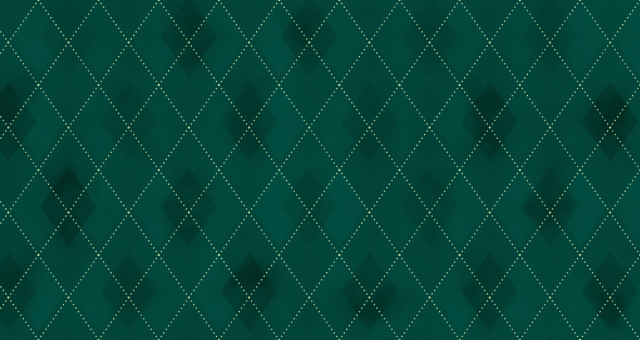
This pattern is drawn by a WebGL 2 fragment shader. Its source:

```glsl
#version 300 es
precision highp float;

#define PERIOD vec2(0.1770, 0.2500)
#define FIRST_CROSSING vec2(0.0245, 0.1250)
#define DOTS_PER_EDGE 12.0
#define DOT_RADIUS 0.0020
#define CROSSING_RADIUS 0.0032
#define BASE_GREEN vec3(0.008, 0.272, 0.230)
#define LIGHT_GREEN vec3(0.008, 0.306, 0.262)
#define DARK_GREEN vec3(0.006, 0.155, 0.120)
#define DOT_COLOR vec3(0.88, 0.92, 0.68)
#define PATCH_OFFSET vec2(0.0, 0.07)

uniform vec2 u_resolution;
out vec4 fragColor;

float hash(vec2 p) {
  vec3 q = fract(vec3(p.xyx) * 0.1031);
  q += dot(q, q.yzx + 33.33);
  return fract((q.x + q.y) * q.z);
}

float noise(vec2 p) {
  vec2 i = floor(p), f = fract(p);
  f = f * f * (3.0 - 2.0 * f);
  float low = mix(hash(i), hash(i + vec2(1, 0)), f.x);
  float high = mix(hash(i + vec2(0, 1)), hash(i + vec2(1, 1)), f.x);
  return mix(low, high, f.y);
}

float fbm(vec2 p) {
  float sum = 0.0, gain = 0.5;
  for (int i = 0; i < 4; i++) {
    sum += gain * noise(p);
    p = p * 2.03 + 17.1;
    gain *= 0.5;
  }
  return sum;
}

// Soft-edged rhombus, one period tall at size 1, centred on the origin
float diamond(vec2 p, float size, float soft) {
  return smoothstep(soft, -soft, 2.0 * (abs(p.x) + abs(p.y)) - size);
}

// Coverage of the dots along lines of constant q.x, dots counted along q.y
float dottedLine(vec2 q, float flip, float pixel) {
  vec2 dotPos = vec2(round(q.x), round(q.y * DOTS_PER_EDGE) / DOTS_PER_EDGE);
  vec2 d = q - dotPos;
  vec2 offset = 0.5 * vec2(d.x + d.y, flip * (d.x - d.y)) * PERIOD;
  bool crossing = abs(dotPos.y - round(dotPos.y)) < 0.01;
  float radius = crossing ? CROSSING_RADIUS : DOT_RADIUS;
  return smoothstep(0.75, -0.75, (length(offset) - radius) / pixel);
}

void main() {
  float pixel = 1.0 / u_resolution.y;
  vec2 uv = gl_FragCoord.xy * pixel;
  vec2 cell = (uv - FIRST_CROSSING) / PERIOD;
  vec3 color = BASE_GREEN;

  // Pale diamonds between the crossings
  vec2 paleCell = cell - vec2(0.5, 0.0) - PATCH_OFFSET;
  vec2 paleId = round(paleCell);
  float pale = diamond(paleCell - paleId, 0.92, 0.03);
  color = mix(color, LIGHT_GREEN, pale * (0.15 + 0.55 * hash(paleId + 71.0)));

  // Dark diamonds over every second crossing, as on a checkerboard
  vec2 darkCell = cell - PATCH_OFFSET;
  vec2 darkId = round(darkCell);
  vec2 local = darkCell - darkId;
  float chosen = 1.0 - mod(darkId.x + darkId.y, 2.0);
  float strength = chosen * (0.25 + 0.75 * hash(darkId + 23.0));
  float dark = diamond(local, 0.94, 0.04) * (0.05 + 0.32 * strength);

  // Smoky wear spreads past the dark diamonds with a ragged edge
  vec2 drift = vec2(noise(uv * 9.0 + 3.0), noise(uv * 9.0 + 57.0)) - 0.5;
  float smoke = smoothstep(0.36, 0.60, fbm(uv * 11.0 + 4.0));
  float reach = 0.0;
  for (int i = 0; i < 9; i++) {
    vec2 id = darkId + vec2(i % 3 - 1, i / 3 - 1);
    float odd = mod(id.x + id.y, 2.0);
    float power = (1.0 - odd) * (0.25 + 0.75 * hash(id + 23.0));
    float span = length(darkCell - id + 0.45 * drift);
    reach += power * smoothstep(0.72, 0.08, span);
  }
  dark += reach * (0.16 + 0.42 * smoke);
  color = mix(color, DARK_GREEN, min(dark, 0.85));

  // Slow drift of the cloth tone
  color *= 0.92 + 0.16 * fbm(uv * 2.5 + 31.0);

  // Two families of dotted diagonals
  float rising = cell.x - cell.y, falling = cell.x + cell.y;
  float dots = max(dottedLine(vec2(falling, rising), 1.0, pixel),
                   dottedLine(vec2(rising, falling), -1.0, pixel));
  color = mix(color, DOT_COLOR, dots * (0.66 + 0.24 * noise(uv * 60.0)));

  fragColor = vec4(color, 1.0);
}
```
